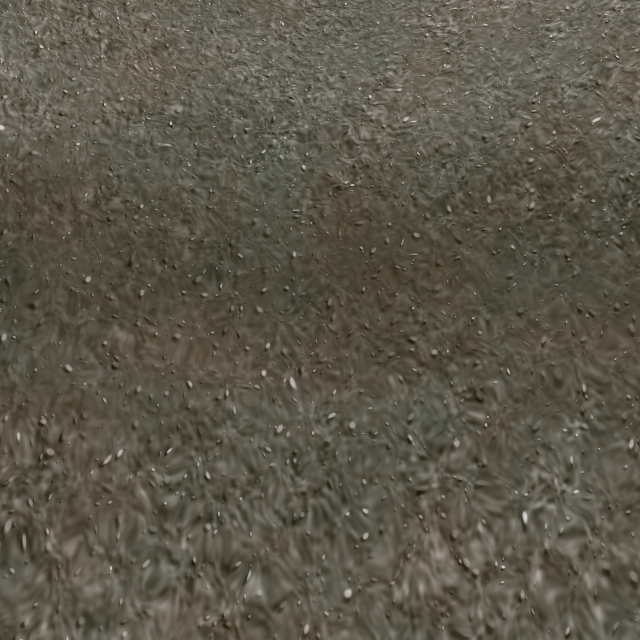
A Shadertoy shader for this texture:

```glsl
// Draws a gravel-strewn dirt ground receding from coarse near pebbles to fine far grit.

const vec3 EARTH = vec3(0.36, 0.34, 0.29);       // mid ground colour
const vec3 GREYING = vec3(1.0, 1.0, 1.07);       // lighter tones turn greyer
const vec3 TINT = vec3(0.014, -0.005, -0.009);   // reddish against greenish patches
const float HORIZON = 1.8;       // height of the vanishing point
const float FLATTEN = 1.2;       // vertical squeeze of the perspective
const float COARSE = 60.0;       // grain frequencies on the ground
const float MEDIUM = 125.0;
const float FINE = 230.0;
const float GRAIN = 0.165;       // grain contrast
const float RELIEF = 0.15;       // lit and shaded sides of the grains
const float BIG_STONES = 48.0;   // stone cells per ground unit
const float SMALL_STONES = 92.0;
const float SHADOW = 0.13;
const vec2 LIGHT = vec2(0.35, 0.5);

vec2 hash2(vec2 p) {
    vec3 q = fract(p.xyx * vec3(0.1031, 0.1030, 0.0973));
    q += dot(q, q.yzx + 33.33);
    return fract((q.xx + q.yz) * q.zy);
}

float noise(vec2 p) {
    vec2 i = floor(p), f = fract(p);
    f = f * f * (3.0 - 2.0 * f);
    float low = mix(hash2(i).x, hash2(i + vec2(1, 0)).x, f.x);
    float high = mix(hash2(i + vec2(0, 1)).x, hash2(i + vec2(1, 1)).x, f.x);
    return mix(low, high, f.y);
}

// Smooth patches centred on zero
float patches(vec2 p) {
    float sum = 0.0, weight = 0.5;
    for (int i = 0; i < 4; i++) {
        sum += weight * (noise(p) - 0.5);
        p = mat2(1.6, 1.2, -1.2, 1.6) * p + 7.3;
        weight *= 0.55;
    }
    return sum;
}

// Canvas to ground: angle about the vanishing point and inverse distance
vec2 toGround(vec2 uv) {
    vec2 d = vec2(uv.x - 0.5, HORIZON - uv.y);
    return vec2(atan(d.x, d.y), FLATTEN / length(d));
}

// Difference towards the light gives each grain a bright and a dark side
float relief(vec2 p) {
    return noise(p) - noise(p + LIGHT * 1.3);
}

// Scattered oval stones: x is added light, y is shadow
vec2 stones(vec2 p, float share) {
    vec2 cell = floor(p), result = vec2(0.0);
    for (int j = -1; j <= 1; j++)
    for (int i = -1; i <= 1; i++) {
        vec2 id = cell + vec2(i, j);
        vec2 kind = hash2(id + 51.7), shape = hash2(id + 113.1);
        if (kind.x > share) continue;
        vec2 d = p - id - hash2(id);
        float turn = 3.14159 * shape.x;
        mat2 spin = mat2(cos(turn), sin(turn), -sin(turn), cos(turn));
        float radius = mix(0.10, 0.23, shape.y);
        vec2 stretch = vec2(1.0, 1.45);
        float body = length(spin * d * stretch) / radius;
        float shade = length(spin * (d + LIGHT * radius * 1.7) * stretch) / radius;
        float glow = mix(0.08, 0.42, kind.y * kind.y * kind.y);
        float cover = 1.0 - smoothstep(0.45, 1.25, body);
        result.x = max(result.x, glow * cover);
        result.y = max(result.y, (1.0 - smoothstep(0.4, 1.4, shade)) * (1.0 - cover));
    }
    return result;
}

// Broad brightness: pale far strip, dark middle band, lighter foreground
float broadTone(vec2 uv) {
    float y = uv.y + 0.16 * patches(uv * vec2(3.0, 5.0));
    float band = (y - 0.59) / 0.15;
    float tone = 0.352 - 0.048 * exp(-band * band);
    tone += 0.065 * smoothstep(0.70, 0.92, y) + 0.018 * smoothstep(0.3, 0.0, y);
    return tone + 0.06 * patches(uv * vec2(7.0, 11.0) + 20.0);
}

void mainImage(out vec4 fragColor, in vec2 fragCoord) {
    vec2 uv = fragCoord / iResolution.y;
    vec2 ground = toGround(uv) + 3.0;

    // Bend the grains so their directions vary
    vec2 bend = vec2(noise(ground * 45.0), noise(ground * 45.0 + 31.0)) - 0.5;
    vec2 p = ground + bend * 0.012;

    // Smooth dirt patches quieten the grit, mostly in the middle band
    float band = (uv.y - 0.56) / 0.22;
    float grit = 1.0 - 0.42 * exp(-band * band);
    grit *= clamp(0.95 + 1.5 * patches(ground * 17.0), 0.4, 1.4);

    // Grains with a longer tail towards light
    float grain = 0.3 * (noise(p * COARSE) - 0.5) + 0.75 * (noise(p * MEDIUM) - 0.5);
    grain += 0.55 * (noise(p * FINE + 9.0) - 0.5);
    grain += 1.1 * max(grain, 0.0) * max(grain, 0.0);
    float sides = 0.6 * relief(p * MEDIUM + 40.0) + 0.7 * relief(p * FINE + 70.0);

    float tone = broadTone(uv) + grit * (GRAIN * grain + RELIEF * sides);

    // Stones over the grit
    vec2 big = stones(p * BIG_STONES, 0.36);
    vec2 small = stones(p * SMALL_STONES + 17.0, 0.34);
    float presence = mix(0.75, 1.0, grit);
    tone -= SHADOW * presence * max(big.y, 0.7 * small.y);
    tone += presence * max(big.x, 0.8 * small.x);
    tone = max(tone, 0.13);

    vec3 color = EARTH + (tone - EARTH.r) * GREYING;
    color += TINT * 3.0 * (patches(uv * 9.0 + 60.0) + 0.5 * patches(ground * 70.0));
    fragColor = vec4(clamp(color, 0.0, 1.0), 1.0);
}
```
